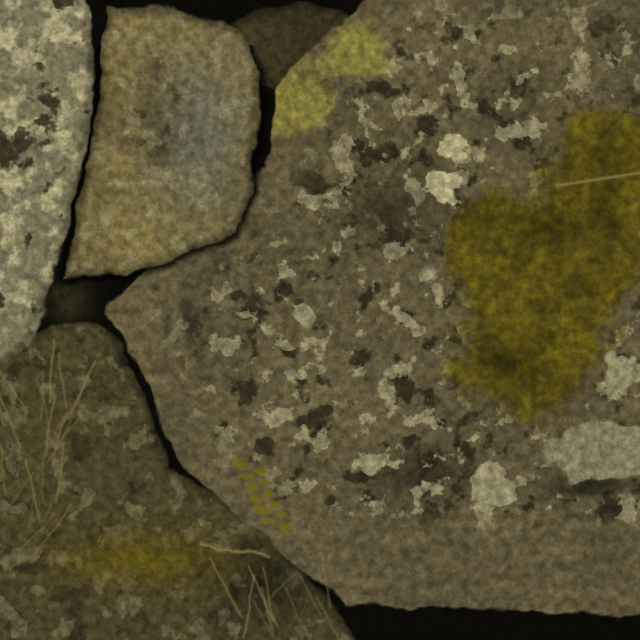
Give the GLSL for this texture, as a Shadertoy shader.

```glsl
// Weathered dry-stone wall: lichen-blotched boulders, moss, dark joints and dry grass.
#define GRAIN .32
#define BLOTCHES 27.
#define SOFT .003
#define ROUGH .009
#define BLADES 44
#define EARTH vec3(.29, .26, .16)
#define STONE vec3(.36, .325, .225)
#define DARK vec3(.17, .15, .10)
#define PALE vec3(.60, .57, .43)
#define MOSS vec3(.32, .28, .065)
#define STRAW vec3(.55, .49, .30)

vec2 hash2(vec2 p) {
  return fract(sin(vec2(dot(p, vec2(127.1, 311.7)), dot(p, vec2(269.5, 183.3)))) * 43758.5);
}

float corner(vec2 i, vec2 f, vec2 c) {
  float a = 6.2832 * hash2(i + c).x;
  return dot(vec2(cos(a), sin(a)), f - c);
}

float noise(vec2 p) {
  vec2 i = floor(p), f = p - i, u = f * f * (3. - 2. * f);
  return mix(mix(corner(i, f, vec2(0)), corner(i, f, vec2(1, 0)), u.x),
             mix(corner(i, f, vec2(0, 1)), corner(i, f, vec2(1)), u.x), u.y);
}

float fbm(vec2 p) {
  float sum = 0., amp = 1.;
  for (int i = 0; i < 4; i++) {
    sum += amp * noise(p);
    p = mat2(1.6, 1.2, -1.2, 1.6) * p + 7.3;
    amp *= .55;
  }
  return sum;
}

// Signed distance to a ten-sided outline, negative inside
float outline(vec2 p, float v[20]) {
  float d = 9., s = 1.;
  for (int i = 0; i < 10; i++) {
    int j = (i + 9) % 10;
    vec2 a = vec2(v[2*i], v[2*i+1]), e = vec2(v[2*j], v[2*j+1]) - a, w = p - a;
    d = min(d, length(w - e * clamp(dot(w, e) / dot(e, e), 0., 1.)));
    bvec3 c = bvec3(w.y >= 0., w.y < e.y, e.x * w.y > e.y * w.x);
    if (all(c) || all(not(c))) s = -s;
  }
  return s * d;
}

float oval(vec2 p, float x, float y, float rx, float ry) {
  return (length((p - vec2(x, y)) / vec2(rx, ry)) - 1.) * min(rx, ry);
}

float glow(vec2 p, float x, float y, float rx, float ry) {
  vec2 q = (p - vec2(x, y)) / vec2(rx, ry);
  return exp(-dot(q, q));
}

float segment(vec2 p, vec2 a, vec2 b) {
  p -= a; b -= a;
  return length(p - b * clamp(dot(p, b) / dot(b, b), 0., 1.));
}

float cover(float d) { return 1. - smoothstep(-SOFT, SOFT, d); }

// Lays a stone over the scene, darkened toward its rim
vec3 lay(vec3 scene, vec3 col, float d) {
  return mix(scene, col * mix(.65, 1., smoothstep(0., .018, -d)), cover(d));
}

void mainImage(out vec4 fragColor, in vec2 fragCoord) {
  vec2 p = fragCoord / iResolution.xy;
  vec2 warp = vec2(fbm(p * 18.), fbm(p * 18. + 40.)), q = p + ROUGH * warp;
  float broad = fbm(p * 7. + 3.), light = fbm(p * BLOTCHES + 11.), dark = fbm(p * BLOTCHES * .8 + 60.);
  float spots = smoothstep(.16, .36, light), pits = smoothstep(.12, .42, dark), tone = 1. + .2 * broad;

  // Joints and a half-hidden stone
  vec3 col = mix(DARK * .27, EARTH * .65, glow(q, .11, .53, .035, .04));
  col = lay(col, EARTH * .8 * tone, oval(q, .47, .925, .125, .068));

  // Lower-left stone running into soil
  float d = outline(q, float[20](-.05,.41, .05,.475, .08,.495, .155,.495, .19,.46,
    .24,.35, .265,.27, .42,.18, .6,-.05, -.05,-.05));
  vec3 c = mix(EARTH, DARK, .6 * pits);
  c = mix(c, PALE * .85, spots * .4);
  c = mix(c, MOSS * 1.15, .8 * glow(q, .22, .125, .12, .04));
  col = lay(col, c * (1. - .45 * glow(q, .42, .09, .07, .06)), d);

  // Main boulder with a smooth lower ledge
  d = outline(q, float[20](.62,1.05, .43,.865, .415,.74, .2,.555, .163,.51,
    .235,.4, .275,.28, .54,.055, 1.1,.035, 1.1,1.05));
  float ledge = 1. - smoothstep(.15, .21, q.y + .02 * broad);
  float mottle = (1. - .85 * ledge) * smoothstep(0., .13, .05 * broad - d);
  c = mix(STONE * tone, DARK, .85 * pits * mottle);
  c = mix(c, PALE, .72 * spots * mottle);
  c = mix(c, DARK * .9, .7 * (1. - spots) * glow(q, .67, .26, .07, .035));
  c = mix(c, DARK, .65 * glow(q, .6, .67, .06, .04));
  c = mix(c, STONE * (1. + .25 * noise(p * vec2(12, 60))), .7 * ledge);
  float lichen = glow(q, .46, .835, .055, .06) + glow(q, .56, .92, .06, .055);
  c = mix(c, vec3(.52, .49, .22), .85 * smoothstep(.3, .75, lichen + .35 * light));

  // Moss cushions
  float moss = glow(q, .95, .75, .11, .1) + glow(q, .75, .63, .07, .07)
    + glow(q, .89, .59, .13, .09) + glow(q, .82, .43, .13, .11);
  moss = smoothstep(.35, .75, moss + .35 * broad + .2 * light);
  c = mix(c, MOSS * (tone + .3 * (broad + dark)), .92 * moss);

  // Pale crusts: centre and radius
  vec3 crusts[7] = vec3[7](vec3(.703,.773,.028), vec3(.69,.708,.032), vec3(.665,.568,.02),
    vec3(.475,.503,.021), vec3(.58,.272,.021), vec3(.77,.24,.046), vec3(.97,.42,.033));
  for (int i = 0; i < 7; i++) {
    float r = length(q - crusts[i].xy) - crusts[i].z * (.8 + .55 * light);
    c = mix(c, PALE * (i < 2 ? 1.15 : .95), .9 * cover(r));
  }
  c = mix(c, DARK * .7, .8 * glow(q, .92, .24, .07, .018));
  c = mix(c, PALE * .85, .9 * cover(oval(q, .945, .295, .095, .046) - .014 * light));
  col = mix(col, c, cover(d));

  // Upper block with a worn hollow
  d = outline(q, float[20](.165,.99, .27,.99, .375,.95, .407,.88, .393,.7,
    .365,.635, .26,.59, .19,.573, .1,.565, .152,.84));
  c = mix(EARTH * 1.5 * tone, vec3(.42, .415, .36), .8 * glow(p, .31, .79, .07, .12));
  c = mix(c, DARK * 1.25, glow(q, .25, .82, .05, .08) * (.3 + .65 * pits));
  c = mix(c, PALE, .35 * spots);
  col *= mix(.2, 1., max(smoothstep(0., .016, d), step(.93, p.y)));
  col = lay(col, c, d);

  // Left stone under grey-green lichen
  d = outline(q, float[20](-.05,1.05, .125,1.05, .138,.96, .146,.9, .14,.8,
    .118,.7, .094,.6, .05,.46, 0.,.43, -.05,.42));
  c = PALE * mix(.77, 1.08, smoothstep(-.1, .35, light));
  c = mix(c, DARK * 1.1, .85 * smoothstep(.25, .5, dark + .35 * glow(q, .03, .77, .07, .05)));
  col = lay(col, c, d) * (1. + GRAIN * fbm(p * 75.));

  // Dry grass tufts and stalks
  for (int i = 0; i < BLADES; i++) {
    vec2 h = hash2(vec2(i, 3)), k = hash2(vec2(i, 9));
    vec2 root = i % 4 > 0 ? vec2(.13, .25) * h + vec2(-.02, .13) : vec2(.2, .09) * h + vec2(.36, -.02);
    d = segment(p + .004 * warp, root, root + .11 * vec2(k.x - .5, .4 + .5 * k.y));
    col = mix(col, STRAW * (.65 + .4 * k.y), .65 * cover(d - .0012));
  }
  d = min(segment(q, vec2(.315, .152), vec2(.42, .13)), segment(p, vec2(.87, .71), vec2(1, .73)));
  col = mix(col, STRAW, .8 * cover(d - .002));

  // Small fern
  for (int i = 0; i < 12; i++) {
    float t = float(i), side = float(i % 2) * .024;
    d = oval(q, .375 + .004 * t + side, .275 - .009 * t, .01, .006);
    col = mix(col, MOSS * 1.4, .8 * cover(d));
  }
  fragColor = vec4(col, 1);
}
```
